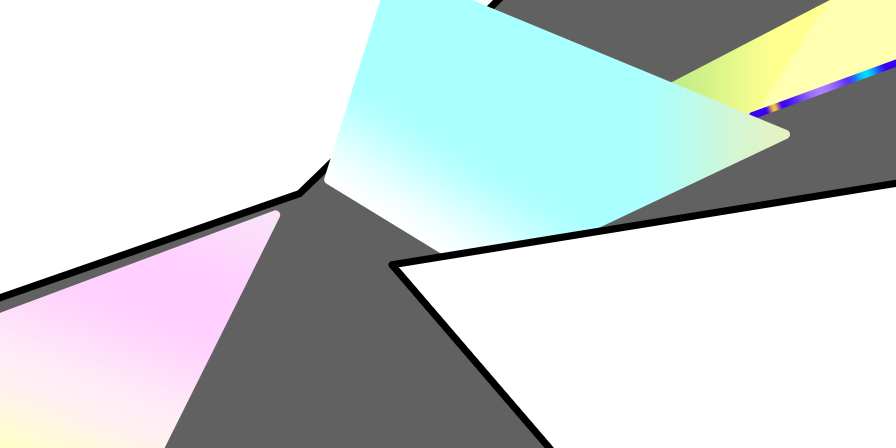
Reproduce this background procedurally as a Shadertoy shader.

```glsl
// Angular glassy shards with pastel gradients crossing a grey field,
// framed by two white panels with bold black outlines.
// Each shape is a quad distance field, painted back to front.

#define GREY vec3(0.38)
#define INK vec3(0.0)
#define PAPER vec3(1.0)
#define AQUA vec3(0.667, 1.0, 1.0)
#define PINK vec3(1.0, 0.81, 1.0)
#define LEMON vec3(1.0, 1.0, 0.56)
#define OUTLINE 0.008
#define CORNER 0.0104

// Signed distance to a quad given by its corners
float quadDistance(vec2 p, vec2 a, vec2 b, vec2 c, vec2 d) {
    vec2 v[4] = vec2[4](a, b, c, d);
    float nearest = 1e6;
    float side = 1.0;
    for (int i = 0; i < 4; i++) {
        vec2 start = v[i];
        vec2 end = v[(i + 1) % 4];
        vec2 edge = end - start;
        vec2 w = p - start;
        vec2 offset = w - edge * clamp(dot(w, edge) / dot(edge, edge), 0.0, 1.0);
        nearest = min(nearest, dot(offset, offset));
        bvec3 crossing = bvec3(p.y >= start.y, p.y < end.y,
                               edge.x * w.y > edge.y * w.x);
        if (all(crossing) || !any(crossing)) side = -side;
    }
    return side * sqrt(nearest);
}

// Antialiased coverage of a distance field
float fill(float d) {
    return clamp(0.5 - d * iResolution.y, 0.0, 1.0);
}

// Soft bump centred on a position
float bump(float x, float centre, float width) {
    return 1.0 - smoothstep(0.0, width, abs(x - centre));
}

vec3 paintPanel(vec3 base, float d) {
    vec3 col = mix(base, PAPER, fill(d));
    return mix(col, INK, fill(abs(d) - OUTLINE));
}

vec3 pinkGradient(vec2 p) {
    float s = dot(vec2(p.x, 1.0 - p.y), vec2(-0.35, 0.94));
    vec3 col = mix(vec3(0.98, 0.89, 0.98), PINK, smoothstep(0.22, 0.45, s));
    col = mix(col, vec3(1.0, 0.94, 0.96), smoothstep(0.5, 0.8, s));
    return mix(col, vec3(1.0, 1.0, 0.79), smoothstep(0.76, 0.96, s));
}

vec3 lemonGradient(vec2 p) {
    vec3 col = mix(vec3(0.76, 0.93, 0.52), LEMON, smoothstep(1.48, 1.76, p.x));
    vec2 facetDir = normalize(vec2(0.154, 0.24));
    vec2 w = p - vec2(1.698, 0.76);
    float facet = w.x * facetDir.y - w.y * facetDir.x;
    return mix(col, vec3(1.0, 1.0, 0.7), smoothstep(-0.008, 0.008, facet));
}

vec3 aquaGradient(vec2 p) {
    float rise = dot(p - vec2(0.724, 0.594), vec2(0.522, 0.853));
    vec3 col = mix(PAPER, AQUA, smoothstep(-0.02, 0.25, rise));
    return mix(col, vec3(0.9, 0.95, 0.76), smoothstep(1.4, 1.78, p.x));
}

// Iridescent colours along the thin edge, t from 0 to 1
vec3 spectrum(float t) {
    vec3 col = vec3(0.22, 0.0, 0.95);
    col = mix(col, vec3(0.66, 0.5, 1.0), bump(t, 0.48, 0.3));
    col = mix(col, vec3(0.95, 0.75, 0.25), bump(t, 0.15, 0.06));
    return mix(col, vec3(0.0, 0.85, 1.0), bump(t, 0.79, 0.15));
}

void mainImage(out vec4 fragColor, in vec2 fragCoord) {
    vec2 p = fragCoord / iResolution.y;
    vec3 col = GREY;

    // Upper left panel
    float upperPanel = quadDistance(p, vec2(-0.208, 0.263), vec2(0.669, 0.568),
                                    vec2(1.224, 1.109), vec2(-0.208, 1.156));
    col = paintPanel(col, upperPanel);

    // Pink shard
    float pink = quadDistance(p, vec2(0.615, 0.52), vec2(-0.208, 0.213),
                              vec2(-0.208, -0.154), vec2(0.279, -0.154));
    col = mix(col, pinkGradient(p), fill(pink - CORNER));

    // Lemon shard and its iridescent edge
    float lemon = quadDistance(p, vec2(1.406, 0.768), vec2(1.562, 0.698),
                               vec2(2.083, 0.893), vec2(2.083, 1.12));
    col = mix(col, lemonGradient(p), fill(lemon));
    vec2 edge = vec2(0.32, 0.117);
    vec2 w = p - vec2(1.68, 0.742);
    float t = dot(w, edge) / dot(edge, edge);
    float stripe = length(w - edge * max(t, 0.0)) - OUTLINE;
    col = mix(col, spectrum(t), fill(stripe));

    // Aqua shard
    float aqua = quadDistance(p, vec2(0.879, 1.061), vec2(0.734, 0.599),
                              vec2(1.086, 0.384), vec2(1.753, 0.7));
    col = mix(col, aquaGradient(p), fill(aqua - CORNER));

    // Lower right panel
    float lowerPanel = quadDistance(p, vec2(0.875, 0.409), vec2(2.292, 0.638),
                                    vec2(2.292, -0.25), vec2(1.441, -0.25));
    col = paintPanel(col, lowerPanel);

    fragColor = vec4(col, 1.0);
}
```
